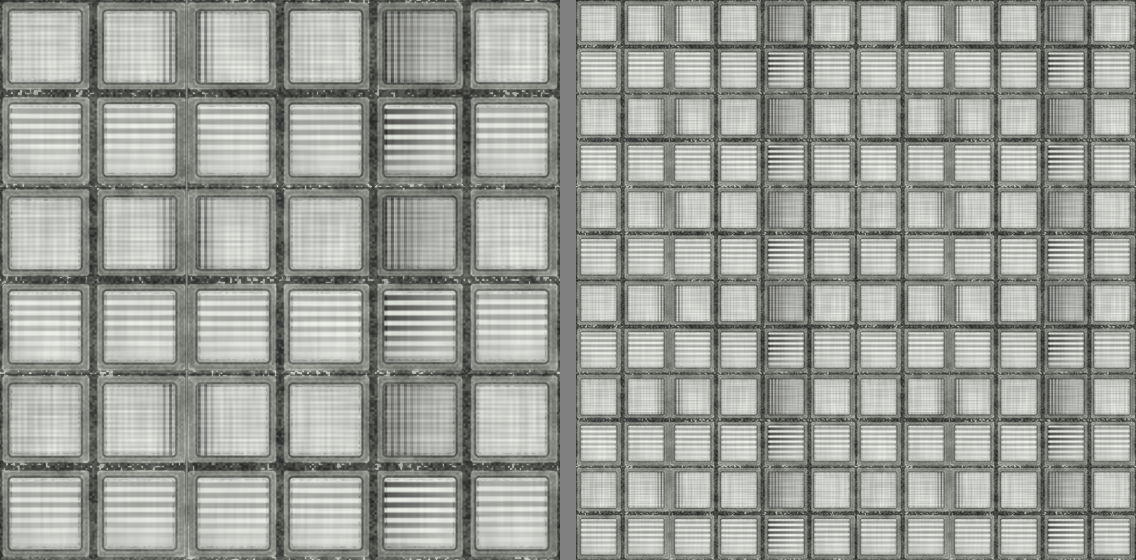
Left, the tile; right, the same tile 2 across and 2 down.
A Shadertoy shader for this texture:

```glsl
// Wall of ribbed glass blocks: a grid of grey frames in dark, gritty mortar.
// Rows alternate between broad horizontal bars and a fine woven ribbing;
// rounded-box distances shape the parts, wrapped noise gives wear and streaks.

#define BLOCKS 6.0          // blocks across and down (even, so rows wrap)
#define GLASS_HALF 0.382    // half size of a pane, in blocks
#define MORTAR_HALF 0.042   // half width of a full joint, in blocks
#define BAR_COUNT 7.0       // bars on a barred pane
#define RIB_COUNT 15.0      // fine ribs on a woven pane
#define WEAR 1.0            // strength of grit and stains
#define GLASS_TINT vec3(0.995, 1.005, 0.980)
#define STONE_TINT vec3(0.995, 1.015, 0.965)

const float TAU = 6.28318;

float hash(vec2 p) {
    return fract(sin(dot(p, vec2(127.1, 311.7))) * 43758.5453);
}

// Value noise on the unit square, with a whole number of cells per side
float noise(vec2 uv, vec2 cells) {
    vec2 p = uv * cells, i = floor(p), f = fract(p);
    f = f * f * (3.0 - 2.0 * f);
    vec2 a = mod(i, cells), b = mod(i + 1.0, cells);
    return mix(mix(hash(a), hash(vec2(b.x, a.y)), f.x),
               mix(hash(vec2(a.x, b.y)), hash(b), f.x), f.y);
}

float roundBox(vec2 p, float halfSize, float radius) {
    vec2 d = abs(p) - halfSize + radius;
    return length(max(d, 0.0)) + min(max(d.x, d.y), 0.0) - radius;
}

float isIndex(float a, float b) { return 1.0 - step(0.5, abs(a - b)); }

// Soft line of given half width around zero distance
float line(float d, float width, float aa) {
    return 1.0 - smoothstep(width - aa, width + aa, abs(d));
}

// Brightness of a pane; h runs from 0 to 1 across it
float paneTone(vec2 h, vec2 id, vec2 uv) {
    float woven = mod(id.y, 2.0);
    float dim = isIndex(id.x, 4.0);
    float seed = hash(vec2(id.x, woven) + 3.7);

    // Streaks along each axis
    float upright = noise(uv, vec2(174.0, 12.0));
    float level = noise(uv, vec2(12.0, 192.0));

    // Broad bars, crisp at the top and fading downwards
    float crest = 0.5 + 0.5 * cos(TAU * (BAR_COUNT * h.y + 0.25 * seed));
    crest = smoothstep(0.15, 0.95, crest);
    float fade = smoothstep(-0.1, 0.65, h.y);
    float bars = mix(0.77, mix(0.66, 0.89, crest), fade);
    bars += 0.05 * (level - 0.5) + 0.05 * (upright - 0.5);
    bars -= dim * (1.0 - crest) * mix(0.34, 0.06, h.x) * mix(0.4, 1.0, fade);

    // Fine weave of ribs crossed by uneven uprights
    float weave = 0.765 + 0.035 * sin(TAU * RIB_COUNT * h.y);
    weave += 0.018 * sin(TAU * 12.0 * h.x + 6.0 * seed);
    weave += 0.09 * (level - 0.5) + 0.09 * (upright - 0.5);

    // Dark uprights gather at one side of some columns
    float rightSide = isIndex(id.x, 1.0);
    float leftSide = isIndex(id.x, 2.0) + dim;
    float edge = rightSide * smoothstep(0.68, 0.95, h.x)
               + leftSide * (1.0 - smoothstep(0.08, 0.3 + 0.45 * dim, h.x));
    float ribs = smoothstep(0.25, 0.9, 0.5 + 0.5 * sin(TAU * 11.0 * h.x));
    weave -= edge * (0.05 + 0.22 * ribs * (0.5 + upright));
    weave -= dim * 0.09;

    // Soft glow low on the pane, shade at its rim
    vec2 c = abs(h - 0.5) * 2.0;
    float tone = mix(bars, weave, woven) + 0.03 * (hash(id + 9.1) - 0.5);
    tone += 0.06 * exp(-8.0 * dot(h - vec2(0.65, 0.2), h - vec2(0.65, 0.2)));
    return tone - 0.10 * smoothstep(0.88, 1.0, max(c.x, c.y));
}

void mainImage(out vec4 fragColor, in vec2 fragCoord) {
    vec2 uv = fragCoord / iResolution.xy;
    vec2 p = uv * BLOCKS, id = floor(p);
    float aa = BLOCKS / min(iResolution.x, iResolution.y);
    float grit = noise(uv, vec2(240.0)) - 0.5;
    float stain = noise(uv, vec2(36.0)) - 0.5;

    // Joint widths: one upright is a thin seam, every other level a ledge
    vec2 joint = mod(floor(p + 0.5), BLOCKS);
    vec2 off = p - floor(p + 0.5);
    float seam = isIndex(joint.x, 2.0);
    float ledge = 1.0 - mod(joint.y, 2.0);
    vec2 width = MORTAR_HALF * vec2(1.0 - 0.75 * seam - 0.4 * isIndex(joint.x, 0.0),
                                    1.0 - 0.3 * ledge);
    vec2 inner = abs(off) - width + 0.008 * stain * WEAR;
    float frameDist = 0.035 - length(max(0.035 - inner, 0.0));

    // Mortar, paler and speckled on the ledges
    float onLevel = step(inner.y, inner.x);
    float mortar = 0.30 + WEAR * (0.22 * grit + 0.12 * stain);
    float chips = smoothstep(0.22, 0.42, grit + 0.4 * stain);
    mortar += onLevel * (ledge * 0.12 + chips * 0.25 * WEAR);
    mortar -= onLevel * ledge * 0.16 * line(off.y + 0.012, 0.010, aa);
    mortar = mix(mortar, 0.56, seam * line(off.x, 0.009, aa));

    // Frame with a pale lip, a bevel and streaked sides
    vec2 center = vec2(-0.018 * hash(vec2(id.x, 5.0)), 0.006 * (hash(id) - 0.5));
    vec2 q = fract(p) - 0.5 - center;
    float paneDist = roundBox(q, GLASS_HALF, 0.035);
    float frame = 0.50 + WEAR * (0.09 * grit + 0.12 * stain);
    frame += 0.05 * (hash(id + 2.3) - 0.5) - 0.04 * isIndex(id.x, 4.0);
    frame += 0.13 * line(frameDist - 0.012, 0.007, aa) * (0.6 + stain);
    frame += 0.07 * line(paneDist - 0.035, 0.010, aa);
    frame -= 0.13 * line(paneDist - 0.010, 0.012, aa);
    float corner = smoothstep(0.36, 0.43, min(abs(q.x), abs(q.y)));
    frame += 0.09 * corner * (0.7 + grit);

    // Pane with a broken pale and dark rim
    float pane = paneTone(q / GLASS_HALF * 0.5 + 0.5, id, uv);
    float rim = line(paneDist + 0.022, 0.007, aa);
    pane += rim * (0.22 * grit - 0.05);

    float tone = mix(mortar, frame, smoothstep(-aa, aa, frameDist));
    float glass = 1.0 - smoothstep(-aa, aa, paneDist);
    vec3 color = mix(tone * STONE_TINT, pane * GLASS_TINT, glass);
    fragColor = vec4(clamp(color, 0.0, 1.0), 1.0);
}
```
